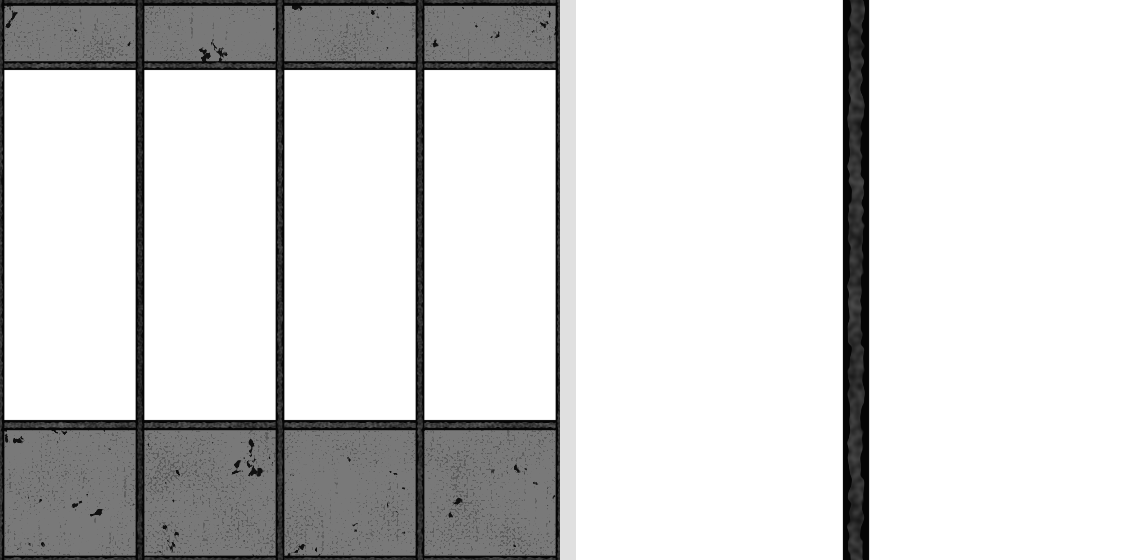
Left: the whole. Right: its middle third, enlarged.
Give the GLSL for this pattern, as a Shadertoy shader.

```glsl
// A row of four tall white panes in a worn metal frame, with grey plates above and below.
// Black-edged bars come from distances to repeated lines; gradient noise that wraps
// at the canvas borders adds grain, vertical scratches and black chipped patches.

const float COLUMNS = 4.0;
const float POST_HALF = 0.0078;
const float TOP_RAIL_Y = 0.8828;
const float LOW_RAIL_Y = 0.2409;
const float CORE_SHARE = 0.50;
const vec3 PANE = vec3(1.0);
const vec3 PLATE = vec3(0.475);
const vec3 SPECK = vec3(0.33);
const vec3 BLACK = vec3(0.02);

float hash(vec2 p) {
    vec3 q = fract(p.xyx * vec3(0.1031, 0.1030, 0.0973));
    q += dot(q, q.yzx + 33.33);
    return fract((q.x + q.y) * q.z);
}

// Dot product of a random unit gradient with the offset from its corner
float cornerSlope(vec2 cell, vec2 offset, vec2 period) {
    float angle = 6.2832 * hash(mod(cell, period) + period * 0.37);
    return dot(vec2(cos(angle), sin(angle)), offset);
}

// Gradient noise with a whole number of cells across the canvas
float gradientNoise(vec2 uv, vec2 cells) {
    vec2 p = uv * cells;
    vec2 i = floor(p);
    vec2 f = p - i;
    vec2 w = f * f * f * (f * (f * 6.0 - 15.0) + 10.0);
    vec2 e = vec2(1.0, 0.0);
    float low = mix(cornerSlope(i, f, cells),
                    cornerSlope(i + e.xy, f - e.xy, cells), w.x);
    float high = mix(cornerSlope(i + e.yx, f - e.yx, cells),
                     cornerSlope(i + e.xx, f - e.xx, cells), w.x);
    return mix(low, high, w.y);
}

float fbm(vec2 uv, vec2 cells) {
    float sum = 0.0;
    float amplitude = 0.5;
    for (int octave = 0; octave < 3; octave++) {
        sum += amplitude * gradientNoise(uv, cells);
        cells *= 2.0;
        amplitude *= 0.5;
    }
    return sum;
}

// Antialiased inside of a signed distance
float cover(float distance, float pixel) {
    return 1.0 - smoothstep(-0.7 * pixel, 0.7 * pixel, distance);
}

// Black strip with a lighter core
vec3 drawBar(vec3 base, float offset, float halfWidth, float coreTone, float rough, float pixel) {
    float d = abs(offset);
    base = mix(base, BLACK, cover(d - halfWidth, pixel));
    return mix(base, vec3(coreTone), cover(d - halfWidth * CORE_SHARE + rough, pixel));
}

// Grey plate with grain, scratches and chips; wear gathers near the posts
vec3 wornPlate(vec2 uv, float postDistance, float columnWear) {
    float grain = gradientNoise(uv, vec2(250.0)) + 0.8 * fbm(uv, vec2(9.0));
    vec3 color = mix(PLATE, SPECK, 0.8 * smoothstep(0.24, 0.46, grain));

    float scratch = gradientNoise(uv, vec2(150.0, 11.0)) + 0.5 * gradientNoise(uv, vec2(180.0));
    color = mix(color, SPECK, 0.7 * smoothstep(0.46, 0.62, scratch));

    float borderDistance = 0.5 - abs(uv.x - 0.5);
    float edgeWear = 0.16 * columnWear * exp(-postDistance * 60.0)
                   + 0.15 * exp(-borderDistance * 32.0);
    vec2 warp = 0.006 * vec2(gradientNoise(uv, vec2(40.0)), gradientNoise(uv, vec2(46.0)));
    float chips = fbm(uv + warp, vec2(70.0, 54.0)) + fbm(uv, vec2(12.0, 15.0)) + edgeWear;
    return mix(color, BLACK * 2.0, 0.95 * smoothstep(0.36, 0.46, chips));
}

void mainImage(out vec4 fragColor, in vec2 fragCoord) {
    vec2 uv = fragCoord / iResolution.xy;
    float pixel = 1.0 / min(iResolution.x, iResolution.y);

    // Repeated posts, centred on the column boundaries
    float column = uv.x * COLUMNS;
    float postOffset = (fract(column + 0.5) - 0.5) / COLUMNS;
    float postIndex = mod(floor(column + 0.5), COLUMNS);

    // Plates, with the clear pane band between the rails
    vec3 color = wornPlate(uv, abs(postOffset), hash(vec2(floor(column), uv.y > 0.5 ? 7.0 : 3.0)));
    float paneCenter = 0.5 * (TOP_RAIL_Y + LOW_RAIL_Y);
    float paneHalf = 0.5 * (TOP_RAIL_Y - LOW_RAIL_Y);
    color = mix(color, PANE, cover(abs(uv.y - paneCenter) - paneHalf, pixel));

    // Uneven metal tone and ragged core edges
    float metal = 0.16 * gradientNoise(uv, vec2(220.0)) + 0.20 * fbm(uv, vec2(24.0));
    float rough = 0.003 * gradientNoise(uv, vec2(140.0));

    // Horizontal rails and outer frame
    float railTone = max(0.25 + metal, 0.03);
    color = drawBar(color, uv.y - TOP_RAIL_Y, 0.0078, railTone, rough, pixel);
    color = drawBar(color, uv.y - LOW_RAIL_Y, 0.0091, railTone, rough, pixel);
    float frameHalf = uv.y > 0.5 ? 0.0104 : 0.0078;
    color = drawBar(color, 0.5 - abs(uv.y - 0.5), frameHalf, railTone * 0.85, rough, pixel);

    // Vertical posts, each with its own darkness
    float postTone = mix(0.11, 0.21, hash(vec2(postIndex, 11.0)));
    postTone = max(postTone + 0.8 * metal, 0.03);
    color = drawBar(color, postOffset, POST_HALF, postTone, rough, pixel);

    fragColor = vec4(color, 1.0);
}
```
